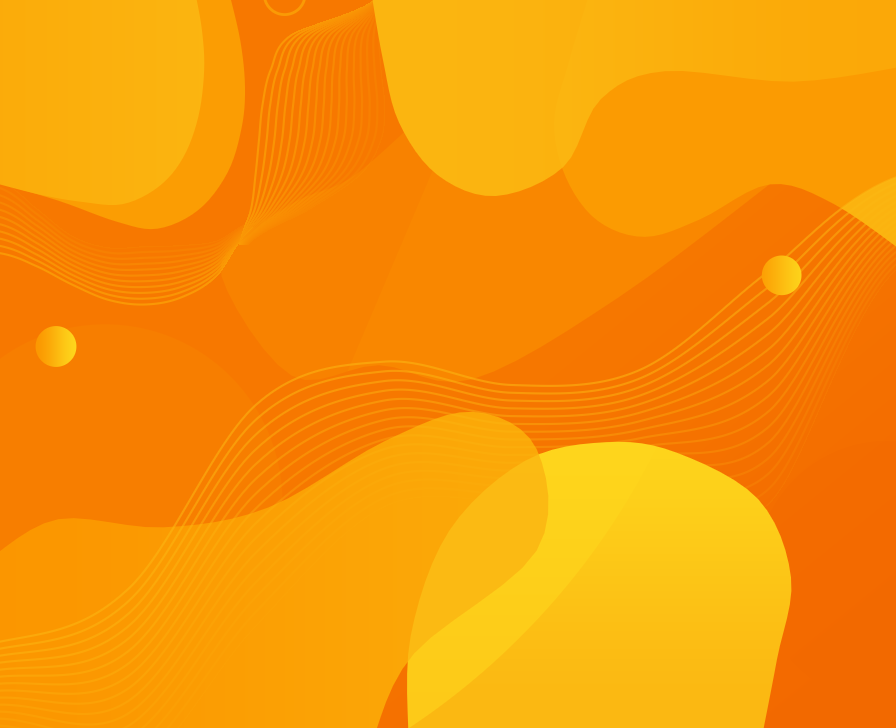
Reproduce this background procedurally as a WebGL 1 fragment shader.

```glsl
precision highp float;
// Layered orange backdrop: liquid blobs, fans of thin wave lines and small dots.
// Blobs are closed splines filled by signed distance; each fan splits the band
// between a spline and its offset into evenly spaced contours.
uniform vec2 u_resolution;

const vec2 CANVAS = vec2(768, 624); // working units, y runs downward
const float LINE_HALF = .9;
const int STEPS = 6; // straight pieces per spline span
const vec3 ORANGE = vec3(.967, .472, 0);
const vec3 DEEP = vec3(.95, .41, 0);
const vec3 TANGERINE = vec3(.975, .53, 0);
const vec3 AMBER = vec3(.985, .59, 0);
const vec3 HONEY = vec3(.985, .66, .03);
const vec3 GOLD = vec3(.985, .72, .07);
const vec3 LEMON = vec3(.995, .84, .11);

float pixel; // size of one pixel in working units

float cover(float d) { return clamp(.5 - d / pixel, 0., 1.); }

float disc(vec2 p, vec2 c, float r) { return cover(length(p - c) - r); }

vec2 spline(vec2 a, vec2 b, vec2 c, vec2 d, float t) {
  return b + .5 * t * (c - a + t * (2. * a - 5. * b + 4. * c - d
    + t * (3. * (b - c) + d - a)));
}

// Updates s = (squared distance, sign) with one polygon edge
void addEdge(vec2 p, vec2 a, vec2 b, inout vec2 s) {
  vec2 e = b - a, w = p - a;
  vec2 r = w - e * clamp(dot(w, e) / max(dot(e, e), .001), 0., 1.);
  s.x = min(s.x, dot(r, r));
  if ((p.y >= a.y) != (p.y >= b.y) && w.x < e.x * w.y / e.y) s.y = -s.y;
}

// Coverage of a spline through ten points, closed through an outer corner
float blob(vec2 p, vec2 corner, mat4 k, vec4 tail) {
  vec2 c[12];
  for (int i = 0; i < 4; i++) {
    c[2 * i + 1] = k[i].xy;
    c[2 * i + 2] = k[i].zw;
  }
  c[0] = k[0].xy;
  c[9] = tail.xy;
  c[10] = tail.zw;
  c[11] = tail.zw;
  vec2 s = vec2(1e6, 1), last = corner;
  for (int i = 0; i < 9; i++) {
    for (int j = 0; j < STEPS; j++) {
      vec2 next = spline(c[i], c[i + 1], c[i + 2], c[i + 3], float(j) / float(STEPS));
      addEdge(p, last, next, s);
      last = next;
    }
  }
  addEdge(p, last, tail.zw, s);
  addEdge(p, tail.zw, corner, s);
  return cover(s.y * sqrt(s.x));
}

// Cubic weights for two knots
vec2 kernel(vec2 d) {
  d = min(abs(d), 2.);
  vec2 inner = (1.5 * d - 2.5) * d * d + 1.;
  vec2 outer = ((2.5 - .5 * d) * d - 4.) * d + 2.;
  return mix(inner, outer, step(1., d));
}

// Interpolates eight (base, spread) knots over 0..span
vec2 band(float x, float span, mat4 knots) {
  float t = clamp(x / span, 0., 1.) * 7., total = 0.;
  vec2 sum = vec2(0);
  for (int i = 0; i < 4; i++) {
    vec2 w = kernel(t - 2. * float(i) - vec2(0, 1));
    sum += knots[i].xy * w.x + knots[i].zw * w.y;
    total += w.x + w.y;
  }
  return sum / total;
}

// Fan of lines, fading away from its base
float fan(vec2 q, float span, float count, mat4 knots) {
  vec2 b = band(q.x, span, knots), b2 = band(q.x + 1., span, knots);
  float u = (q.y - b.x) / b.y;
  float slope = (q.y - b2.x) / b2.y - u;
  float d = abs(fract(u * count + .5) - .5) / count / length(vec2(slope, 1. / b.y));
  float inside = step(0., q.x) * step(q.x, span) * step(-.4 / count, u) * step(u, 1.);
  return cover(d - LINE_HALF) * inside * (1. - .85 * u);
}

void main() {
  vec2 uv = gl_FragCoord.xy / u_resolution;
  vec2 p = vec2(uv.x, 1. - uv.y) * CANVAS;
  pixel = CANVAS.x / u_resolution.x;

  // Base and faint tonal shapes
  vec3 col = mix(ORANGE, DEEP, smoothstep(-.1, 1., uv.x - uv.y));
  col = mix(col, TANGERINE, .35 * disc(p, vec2(90, 430), 152.));
  col = mix(col, DEEP, .4 * disc(p, vec2(760, 490), 112.));
  float centre = blob(p, vec2(500, 100), mat4(350, 110, 300, 153, 255, 172, 215, 200,
    190, 237, 250, 322, 325, 313, 405, 325), vec4(530, 255, 670, 150));
  float facet = cover(dot(vec2(365, 160) - p, vec2(.92, .39)));
  col = mix(col, TANGERINE, centre * mix(.65, 1., facet));

  // Upper-left ribbon in two joined fans
  float ribbon = fan(p, 217., 10., mat4(217, -62, 228, -50, 244, -42, 257, -45,
    261, -50, 255, -45, 236, -30, 195, -6));
  ribbon = max(ribbon, fan(p.yx, 210., 16., mat4(320, 6, 250, 75, 232, 95, 225, 105,
    222, 105, 219, 90, 215, 50, 205, 8)));
  col = mix(col, HONEY, .65 * ribbon);

  // Upper-left blobs
  float outer = blob(p, vec2(-8), mat4(-8, 155, 50, 172, 100, 190, 135, 196,
    170, 180, 195, 148, 207, 110, 210, 75), vec4(206, 35, 196, -8));
  float core = blob(p, vec2(-8), mat4(-8, 156, 35, 167, 70, 173, 105, 175,
    136, 160, 157, 135, 170, 100, 175, 60), vec4(173, 25, 167, -8));
  col = mix(col, mix(AMBER, HONEY, .35), outer);
  col = mix(col, mix(HONEY, GOLD, .2 + .0035 * p.x), core);

  // Upper-right blobs, the pale one over the amber one
  float amber = blob(p, vec2(780, -8), mat4(506, -8, 487, 55, 475, 105, 485, 152,
    512, 189, 553, 203, 600, 188, 660, 158), vec4(715, 175, 780, 220));
  float pale = blob(p, vec2(780, -8), mat4(318, -8, 328, 50, 342, 105, 375, 150,
    425, 168, 483, 143, 515, 85, 570, 61), vec4(680, 70, 780, 56));
  col = mix(col, mix(AMBER, HONEY, .25), amber);
  col = mix(col, mix(GOLD, HONEY, smoothstep(380., 760., p.x) + .2 - .2 * amber), pale);

  // Lower-left blob
  float swell = blob(p, vec2(-8, 632), mat4(-8, 478, 50, 445, 140, 452, 230, 435,
    330, 378, 405, 353, 460, 385, 460, 472), vec4(355, 560, 320, 632));
  col = mix(col, mix(AMBER, HONEY, smoothstep(0., 450., p.x)), swell);

  // Long wave of lines and its light wedge on the right
  mat4 sweep = mat4(550, 90, 505, 160, 347, 190, 310, 125, 330, 100, 317, 110, 233, 200, 152, 80);
  col = mix(col, GOLD, .55 * fan(p, CANVAS.x, 15., sweep));
  float below = cover(band(p.x, CANVAS.x, sweep).x - p.y);
  col = mix(col, GOLD, .85 * amber * below * step(700., p.x));

  // Bright lower blob with a curved highlight
  float bright = blob(p, vec2(500, 640), mat4(350, 632, 352, 545, 385, 455, 450, 395,
    520, 379, 580, 388, 650, 428, 678, 495), vec4(666, 565, 653, 632));
  vec3 fill = mix(LEMON, GOLD, smoothstep(340., 630., p.y));
  fill = mix(fill, LEMON, .6 * disc(p, vec2(9, 109), 618.));
  col = mix(col, mix(fill, GOLD, .9 * swell), bright);

  // Dots and the clipped ring
  vec2 dotA = vec2(48, 297), dotB = vec2(670, 236), ring = vec2(244, -5);
  col = mix(col, mix(AMBER, LEMON, smoothstep(-20., 20., p.x - dotA.x)), disc(p, dotA, 17.5));
  col = mix(col, mix(AMBER, LEMON, smoothstep(-30., 25., p.x - dotB.x)), disc(p, dotB, 17.));
  col = mix(col, HONEY, .7 * cover(abs(length(p - ring) - 17.5) - 1.2));

  gl_FragColor = vec4(col, 1);
}
```
